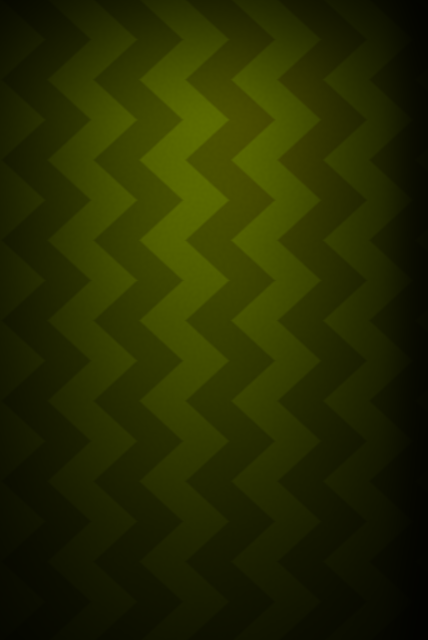
Reproduce this pattern procedurally as a WebGL 1 fragment shader.

```glsl
precision highp float;

uniform vec2 u_resolution;

// Zigzag layout, as fractions of the canvas (y measured from the top)
const vec2 PERIOD = vec2(0.2148, 0.1255);
const vec2 LEFT_TIP = vec2(0.326, 0.1245);
const float SWING = 0.1016;
const float EDGE_SOFTNESS = 0.028;

// Colours
const vec3 LIGHT_BAND = vec3(0.353, 0.415, 0.0);
const vec3 DARK_BAND = vec3(0.276, 0.320, 0.0);
const vec3 WARM_TINT = vec3(1.09, 0.98, 1.0);
const vec2 WARM_CENTRE = vec2(0.66, 0.20);
const float WARM_RADIUS = 0.22;

// Spotlight
const vec2 LIGHT_CENTRE = vec2(0.475, 0.21);
const float REACH_UP = 0.22;
const float REACH_DOWN = 0.62;
const float REACH_SIDE_TOP = 0.41;
const float REACH_SIDE_BOTTOM = 0.48;
const float RIGHT_SHADE_START = 0.88;
const float RIGHT_SHADE = 0.5;

// Surface wear
const float BLOTCH_SCALE = 9.0;
const float BLOTCH_AMOUNT = 0.04;
const float GRAIN_SCALE = 150.0;
const float GRAIN_AMOUNT = 0.03;

vec2 hashGradient(vec2 cell) {
  vec2 h = fract(cell * vec2(0.1031, 0.1137));
  h += dot(h, h.yx + 33.33);
  float angle = 6.2832 * fract((h.x + h.y) * h.x * 7.13);
  return vec2(cos(angle), sin(angle));
}

float gradientNoise(vec2 p) {
  vec2 i = floor(p);
  vec2 f = p - i;
  vec2 w = f * f * f * (f * (f * 6.0 - 15.0) + 10.0);
  float a = dot(hashGradient(i), f);
  float b = dot(hashGradient(i + vec2(1.0, 0.0)), f - vec2(1.0, 0.0));
  float c = dot(hashGradient(i + vec2(0.0, 1.0)), f - vec2(0.0, 1.0));
  float d = dot(hashGradient(i + 1.0), f - 1.0);
  return mix(mix(a, b, w.x), mix(c, d, w.x), w.y);
}

// 1 on the light bands, 0 on the dark ones
float zigzag(vec2 uv) {
  float row = fract((uv.y - LEFT_TIP.y) / PERIOD.y);
  float bend = 1.0 - abs(2.0 * row - 1.0);
  float phase = (uv.x - LEFT_TIP.x - SWING * bend) / PERIOD.x;
  float fromMiddle = abs(fract(phase + 0.25) - 0.5);
  float soft = max(EDGE_SOFTNESS, 1.0 / (u_resolution.x * PERIOD.x));
  return 1.0 - smoothstep(0.25 - soft, 0.25 + soft, fromMiddle);
}

float spotlight(vec2 uv) {
  vec2 d = uv - LIGHT_CENTRE;
  float side = mix(REACH_SIDE_TOP, REACH_SIDE_BOTTOM, uv.y);
  d /= vec2(side, d.y < 0.0 ? REACH_UP : REACH_DOWN);
  float shade = RIGHT_SHADE * smoothstep(RIGHT_SHADE_START, 1.0, uv.x);
  return exp(-dot(d, d)) * (1.0 - shade);
}

void main() {
  vec2 uv = gl_FragCoord.xy / u_resolution;
  uv.y = 1.0 - uv.y;
  vec2 surface = uv * vec2(u_resolution.x / u_resolution.y, 1.0);

  // Bands, the dark ones warming near the upper right
  vec2 toWarm = (uv - WARM_CENTRE) / WARM_RADIUS;
  vec3 dark = DARK_BAND * mix(vec3(1.0), WARM_TINT, exp(-dot(toWarm, toWarm)));
  vec3 color = mix(dark, LIGHT_BAND, zigzag(uv));

  // Lighting and faint mottling
  float wear = 1.0 + BLOTCH_AMOUNT * gradientNoise(surface * BLOTCH_SCALE)
                   + GRAIN_AMOUNT * gradientNoise(surface * GRAIN_SCALE);
  gl_FragColor = vec4(color * spotlight(uv) * wear, 1.0);
}
```
